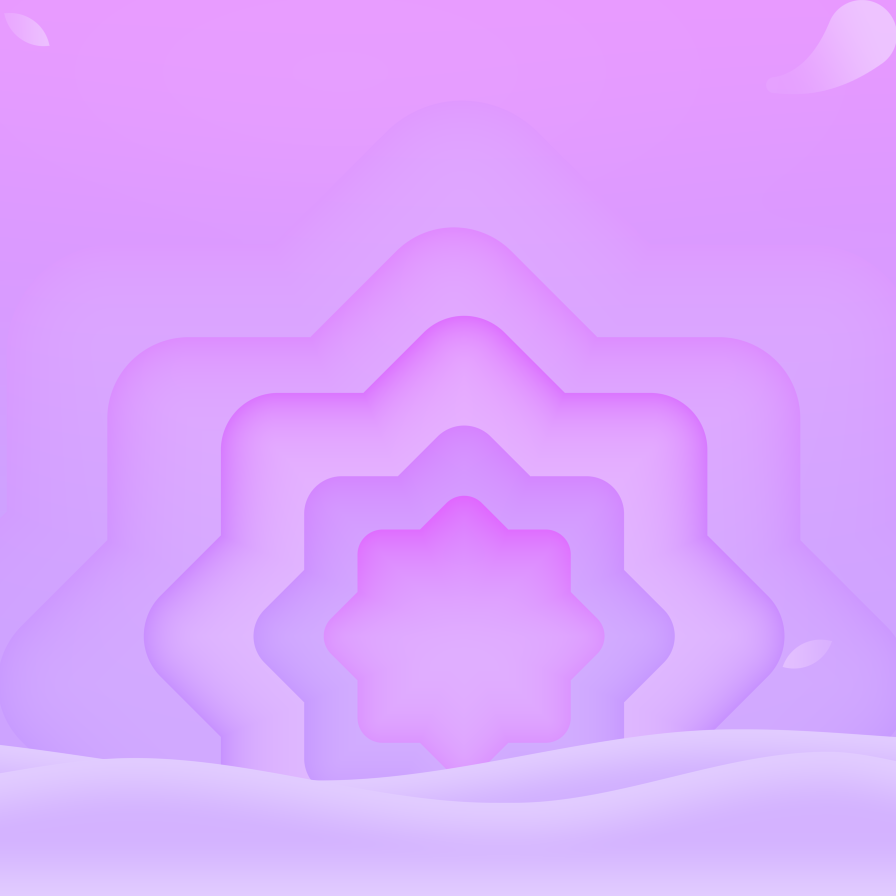
This background is drawn by a WebGL 1 fragment shader. Its source:

```glsl
precision highp float;
// Nested lilac star-shaped niches with soft inner glows, rolling waves and drifting petals.

uniform vec2 u_resolution;

#define CORNER 0.235
#define STAR_CENTER vec2(0.518, 0.290)
#define WAVE_LIGHT vec3(0.885, 0.80, 1.0)
#define WAVE_BACK vec3(0.82, 0.69, 1.0)
#define WAVE_FRONT vec3(0.83, 0.70, 1.0)
#define PETAL vec3(0.94, 0.82, 1.0)
#define DROP_STEPS 32

float cover(float d) {
    float px = 1.0 / u_resolution.y;
    return 1.0 - smoothstep(-0.7 * px, 0.7 * px, d);
}

float roundedSquare(vec2 p, float halfSide) {
    float r = CORNER * halfSide;
    vec2 q = abs(p) - halfSide + r;
    return length(max(q, 0.0)) + min(max(q.x, q.y), 0.0) - r;
}

// Union of a rounded square and its copy turned by 45 degrees
float star(vec2 p, float halfSide) {
    vec2 turned = vec2(p.x + p.y, p.y - p.x) * 0.70711;
    return min(roundedSquare(p, halfSide), roundedSquare(turned, halfSide));
}

// Star with a vertical gradient and a tinted glow along the inside of its rim
vec3 niche(vec3 base, vec2 p, float halfSide, float glow,
           vec3 rimTop, vec3 rimLow, vec3 fillTop, vec3 fillLow) {
    float d = star(p, halfSide);
    float t = smoothstep(-0.3, 1.4, p.y / halfSide);
    vec3 fill = mix(fillLow, fillTop, t);
    vec3 rim = mix(rimLow, rimTop, t);
    return mix(base, mix(fill, rim, exp(min(d, 0.0) / glow)), cover(d));
}

float backWave(float x) {
    return 0.177 - 0.048 * smoothstep(-0.13, 0.358, x)
                 + 0.057 * smoothstep(0.358, 0.820, x)
                 - 0.013 * smoothstep(0.833, 1.107, x);
}

float frontWave(float x) {
    return 0.120 + 0.034 * smoothstep(-0.15, 0.15, x)
                 - 0.050 * smoothstep(0.15, 0.553, x)
                 + 0.057 * smoothstep(0.573, 0.924, x)
                 - 0.022 * smoothstep(0.924, 1.081, x);
}

// Pointed oval made of two overlapping circles
float leaf(vec2 p, float angle, float halfLength, float halfWidth) {
    float c = cos(angle);
    float s = sin(angle);
    p = abs(vec2(c * p.x + s * p.y, c * p.y - s * p.x));
    float k = (halfLength * halfLength - halfWidth * halfWidth) / (2.0 * halfWidth);
    return length(p + vec2(0.0, k)) - k - halfWidth;
}

// Curved drop: circles growing along a quadratic curve
float drop(vec2 p) {
    float d = 1.0;
    for (int i = 0; i <= DROP_STEPS; i++) {
        float t = float(i) / float(DROP_STEPS);
        vec2 a = mix(vec2(0.864, 0.905), vec2(0.918, 0.906), t);
        vec2 b = mix(vec2(0.918, 0.906), vec2(0.962, 0.961), t);
        d = min(d, length(p - mix(a, b, t)) - mix(0.009, 0.039, pow(t, 1.3)));
    }
    return d;
}

vec3 backdrop(vec2 uv) {
    vec3 c = mix(vec3(0.80, 0.64, 1.0), vec3(0.86, 0.60, 1.0), smoothstep(0.3, 0.8, uv.y));
    c = mix(c, vec3(0.91, 0.60, 1.0), smoothstep(0.72, 1.02, uv.y));
    vec2 q = (uv - vec2(0.38, 0.92)) / vec2(0.38, 0.16);
    return mix(c, vec3(0.91, 0.63, 1.0), 0.6 * exp(-dot(q, q)));
}

void main() {
    vec2 uv = gl_FragCoord.xy / u_resolution;
    vec2 p = uv - STAR_CENTER;
    vec3 color = backdrop(uv);

    // Niches from the widest to the innermost
    color = niche(color, uv - vec2(0.5156, 0.2188), 0.508, 0.055,
        vec3(0.88, 0.60, 1.0), vec3(0.79, 0.62, 1.0), vec3(0.88, 0.66, 1.0), vec3(0.80, 0.64, 1.0));
    color = niche(color, uv - vec2(0.5065, 0.237), 0.3867, 0.040,
        vec3(0.88, 0.54, 1.0), vec3(0.78, 0.61, 1.0), vec3(0.89, 0.67, 1.0), vec3(0.82, 0.665, 1.0));
    color = niche(color, p, 0.2715, 0.035,
        vec3(0.87, 0.44, 1.0), vec3(0.78, 0.57, 1.0), vec3(0.91, 0.69, 1.0), vec3(0.88, 0.73, 1.0));
    color = niche(color, p, 0.1785, 0.035,
        vec3(0.84, 0.51, 1.0), vec3(0.78, 0.60, 1.0), vec3(0.84, 0.60, 1.0), vec3(0.83, 0.69, 1.0));
    color = niche(color, p, 0.119, 0.033,
        vec3(0.88, 0.40, 1.0), vec3(0.86, 0.58, 1.0), vec3(0.86, 0.54, 1.0), vec3(0.88, 0.69, 1.0));

    // Petals
    float tip = leaf(uv - vec2(0.030, 0.967), -0.62, 0.031, 0.0125);
    color = mix(color, PETAL, cover(tip) * mix(0.25, 0.65, smoothstep(0.005, 0.055, uv.x)));
    float low = leaf(uv - vec2(0.901, 0.270), 0.48, 0.031, 0.0125);
    color = mix(color, PETAL, cover(low) * mix(0.55, 0.25, smoothstep(0.875, 0.93, uv.x)));
    float along = smoothstep(0.855, 0.99, uv.x + 0.4 * (uv.y - 0.95));
    color = mix(color, PETAL, cover(drop(uv)) * mix(0.12, 0.75, along));

    // Waves, light at the crest
    float depth = backWave(uv.x) - uv.y;
    vec3 wave = mix(WAVE_LIGHT, WAVE_BACK, smoothstep(-0.005, 0.06, depth));
    color = mix(color, wave, cover(-depth));
    depth = frontWave(uv.x) - uv.y;
    wave = mix(WAVE_LIGHT, WAVE_FRONT, smoothstep(-0.005, 0.07, depth));
    wave = mix(WAVE_LIGHT, wave, smoothstep(-0.01, 0.07, uv.y));
    color = mix(color, wave, cover(-depth));

    gl_FragColor = vec4(color, 1.0);
}
```
